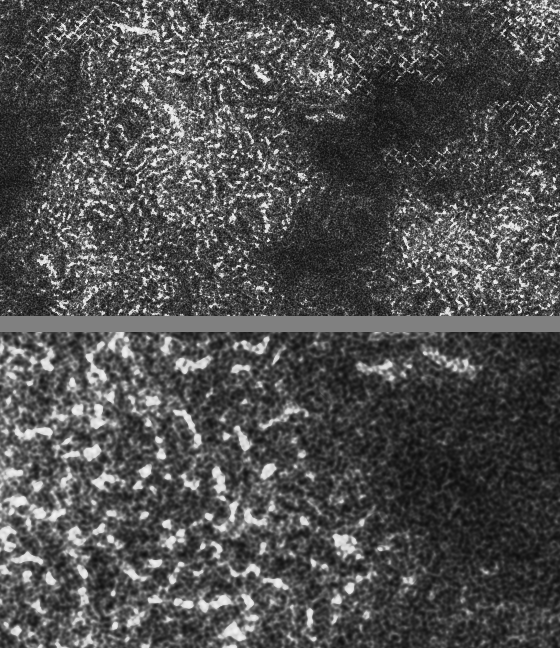
Top: the whole. Bottom: its middle third, enlarged.
This texture is drawn by a WebGL 2 fragment shader. Its source:

```glsl
#version 300 es
precision highp float;
// Worn monochrome surface: soft dark stains, pale flecks, torn diagonal weave
// and fine grain. Layers of gradient noise add up to a log exposure, which
// exp() turns into many dark tones and few bright ones.
uniform vec2 u_resolution;
out vec4 fragColor;

const float TAU = 6.2831853;

vec2 gradientAt(ivec2 cell) {
    uvec2 c = uvec2(cell + 32768);
    uint h = c.x * 1597334673u ^ c.y * 3812015801u;
    h = (h ^ (h >> 15)) * 2246822519u;
    h = (h ^ (h >> 13)) * 3266489917u;
    h ^= h >> 16;
    float angle = float(h & 65535u) / 65536.0 * TAU;
    return vec2(cos(angle), sin(angle));
}

float gradientNoise(vec2 p) {
    vec2 i = floor(p), f = p - i;
    vec2 u = f * f * f * (f * (f * 6.0 - 15.0) + 10.0);
    ivec2 c = ivec2(i);
    float a = dot(gradientAt(c), f);
    float b = dot(gradientAt(c + ivec2(1, 0)), f - vec2(1, 0));
    float d = dot(gradientAt(c + ivec2(0, 1)), f - vec2(0, 1));
    float e = dot(gradientAt(c + ivec2(1, 1)), f - vec2(1, 1));
    return mix(mix(a, b, u.x), mix(d, e, u.x), u.y);
}

mat2 rotation(float angle) {
    float c = cos(angle), s = sin(angle);
    return mat2(c, s, -s, c);
}

// Soft elliptical spot
float stain(vec2 p, vec2 centre, vec2 radius) {
    vec2 d = (p - centre) / radius;
    return exp(-dot(d, d));
}

// Ragged stroke that widens from a to b
float crease(vec2 p, vec2 a, vec2 b, float width) {
    vec2 ab = b - a;
    float t = clamp(dot(p - a, ab) / dot(ab, ab), 0.0, 1.0);
    float w = width * (0.35 + 0.65 * t);
    return 1.0 - smoothstep(w * 0.4, w, length(p - a - ab * t));
}

// Crossed diagonal threads, broken into short strokes
float weave(vec2 p) {
    vec2 w = rotation(0.72) * p * 46.0;
    vec2 threads = smoothstep(0.3, 0.9, cos(TAU * w));
    vec2 breaks = vec2(gradientNoise(p * 38.0), gradientNoise(p * 38.0 + 71.0));
    threads *= smoothstep(-0.08, 0.14, breaks);
    return max(threads.x, threads.y);
}

void main() {
    vec2 p = gl_FragCoord.xy / u_resolution.y;
    vec2 warp = vec2(gradientNoise(p * 6.0), gradientNoise(p * 6.0 + 19.0));
    vec2 fray = vec2(gradientNoise(p * 25.0), gradientNoise(p * 25.0 + 43.0));
    vec2 q = p + 0.09 * warp + 0.02 * fray;

    // Broad tone: cloudy octaves, dark stains, worn pale areas
    float tone = -0.08;
    float gain = 0.8, scale = 3.0;
    for (int i = 0; i < 4; i++) {
        tone += gain * gradientNoise(q * scale + float(i) * 13.7);
        gain *= 0.85;
        scale *= 2.2;
    }
    float shadow = stain(q, vec2(1.39, 0.70), vec2(0.34, 0.19))
                 + stain(q, vec2(1.14, 0.50), vec2(0.20, 0.15))
                 + stain(q, vec2(1.02, 0.16), vec2(0.21, 0.20))
                 + 0.8 * stain(q, vec2(0.00, 0.45), vec2(0.15, 0.45))
                 + 0.6 * stain(q, vec2(0.97, 0.97), vec2(0.20, 0.09));
    float worn = stain(q, vec2(0.68, 0.48), vec2(0.34, 0.42))
               + stain(q, vec2(1.42, 0.20), vec2(0.40, 0.18))
               + 0.8 * stain(q, vec2(0.23, 0.24), vec2(0.14, 0.11))
               + 1.6 * stain(q, vec2(1.74, 0.93), vec2(0.15, 0.11));
    tone += 0.55 * worn - 1.15 * min(shadow, 1.2);

    // Flecks, strongest on the worn ground
    float fleck = gradientNoise(q * 46.0) + 0.8 * gradientNoise(rotation(0.5) * p * 88.0);
    float exposed = mix(0.25, 1.0, smoothstep(-1.0, 0.2, tone));
    tone += exposed * (2.0 * fleck + 1.3 * smoothstep(0.22, 0.5, fleck));

    // Weave showing through in torn patches
    float torn = smoothstep(0.1, 0.35, gradientNoise(p * 7.0 + 5.0) + 0.4 * fray.x);
    float bare = stain(q, vec2(0.24, 0.88), vec2(0.13, 0.10))
               + stain(q, vec2(1.15, 0.77), vec2(0.12, 0.08))
               + 0.6 * stain(q, vec2(0.06, 0.81), vec2(0.08, 0.06))
               + 0.5 * stain(q, vec2(1.70, 0.88), vec2(0.22, 0.12));
    float right = smoothstep(1.1, 1.3, p.x) * smoothstep(0.36, 0.46, p.y);
    tone += 2.3 * weave(p + 0.008 * warp + 0.005 * fray) * min(bare + 0.9 * torn * right, 1.0);

    // Creases with bright lips
    vec2 r = p + 0.018 * fray;
    tone += 1.9 * crease(r, vec2(0.35, 0.925), vec2(0.49, 0.895), 0.017);
    tone += 1.6 * crease(r, vec2(1.04, 0.645), vec2(1.08, 0.63), 0.014);

    // Fine grain over everything
    tone += 1.7 * gradientNoise(rotation(0.6) * p * 150.0);
    tone += 1.6 * gradientNoise(rotation(1.1) * p * 215.0);

    float grey = exp(-1.31 + 0.56 * tone);
    grey = min(grey, 1.0 - 0.16 / max(grey, 0.4));
    fragColor = vec4(vec3(clamp(grey, 0.05, 0.95)), 1.0);
}
```
